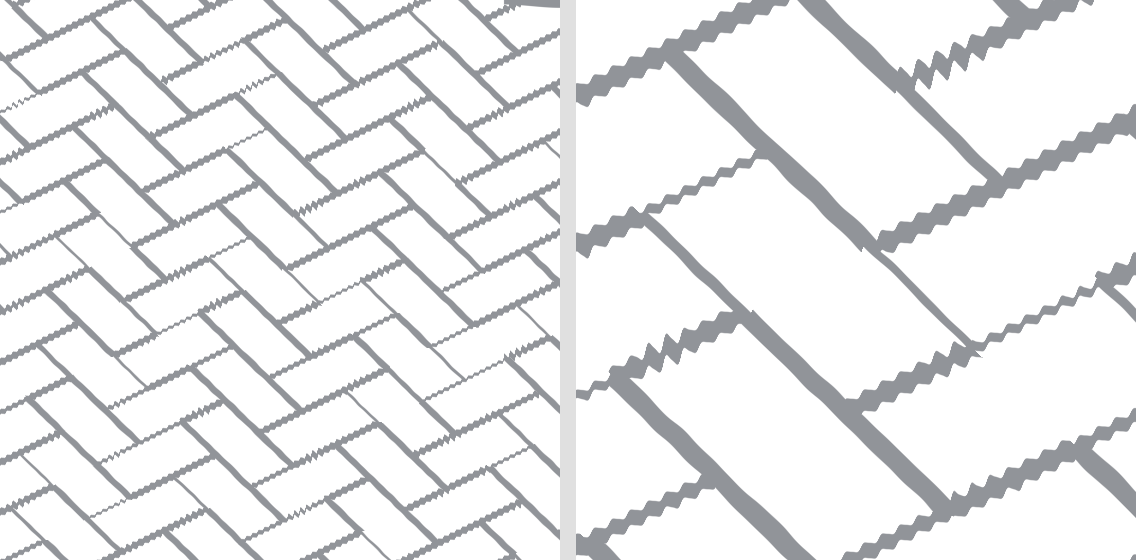
Left, the full canvas; right, a detail of the centre.
Give the GLSL for this pattern, as a Shadertoy shader.

```glsl
// Slanted herringbone of white bricks with ragged grey joints.

float hash(vec2 p) {
    vec3 q = fract(p.xyx * vec3(0.1031, 0.1030, 0.0973));
    q += dot(q, q.yzx + 33.33);
    return fract((q.x + q.y) * q.z);
}

float cornerSlope(vec2 corner, vec2 offset) {
    float angle = 6.2832 * hash(corner + 71.0);
    return dot(vec2(cos(angle), sin(angle)), offset);
}

float gradientNoise(vec2 p) {
    vec2 i = floor(p), f = fract(p);
    vec2 t = f * f * f * (f * (f * 6.0 - 15.0) + 10.0);
    vec2 x = vec2(1, 0), y = vec2(0, 1);
    return mix(mix(cornerSlope(i, f), cornerSlope(i + x, f - x), t.x),
               mix(cornerSlope(i + y, f - y), cornerSlope(i + 1.0, f - 1.0), t.x), t.y);
}

// Half width of one joint segment; a few are worn thin
float jointHalfWidth(vec2 segment) {
    return mix(0.0022, 0.0057, smoothstep(0.0, 0.28, hash(segment + 19.0)));
}

// Signed distance to the joints, negative inside them
float jointDistance(vec2 g) {
    vec2 cell = floor(g);
    float phase = mod(cell.x + cell.y, 4.0);
    bool rising = phase < 2.0;

    // Two cells make a brick, in either direction
    vec2 size = rising ? vec2(2, 1) : vec2(1, 2);
    vec2 origin = cell - (rising ? vec2(phase, 0) : vec2(0, phase - 2.0));
    vec2 edge = origin + size * step(0.5, (g - origin) / size);

    vec2 d = abs(g - edge) * vec2(0.0809, 0.0798);
    d.x -= jointHalfWidth(vec2(edge.x, cell.y));
    d.y -= jointHalfWidth(vec2(cell.x, edge.y) + 137.0);
    return min(d.x, d.y);
}

void mainImage(out vec4 fragColor, in vec2 fragCoord) {
    vec2 p = fragCoord / iResolution.y;
    float pixel = 1.0 / iResolution.y;

    // Skewed axes: one cell up to the right, one cell down to the right
    mat2 axes = mat2(0.0766, 0.0384, 0.0607, -0.0589);
    vec2 g = inverse(axes) * (p - vec2(0.267, 0.754));

    // Sawtooth ripple along the rising joints, rougher in places
    float tooth = p.x * 6.2832 / 0.0107;
    float roughness = 0.020 + 0.035 * smoothstep(0.1, 0.5, gradientNoise(p * 17.0));
    g.y += roughness * sin(tooth + 0.5 * sin(tooth));
    g.x += 0.02 * gradientNoise(p * 45.0);

    float d = jointDistance(g);

    // Grey sliver along the top right rim
    float rim = 0.992 - 0.006 * smoothstep(0.9, 1.0, p.x);
    d = min(d, max(rim - p.y, 0.9 - p.x));

    float brick = smoothstep(-0.75 * pixel, 0.75 * pixel, d);
    fragColor = vec4(mix(vec3(0.57, 0.58, 0.60), vec3(1.0), brick), 1.0);
}
```
